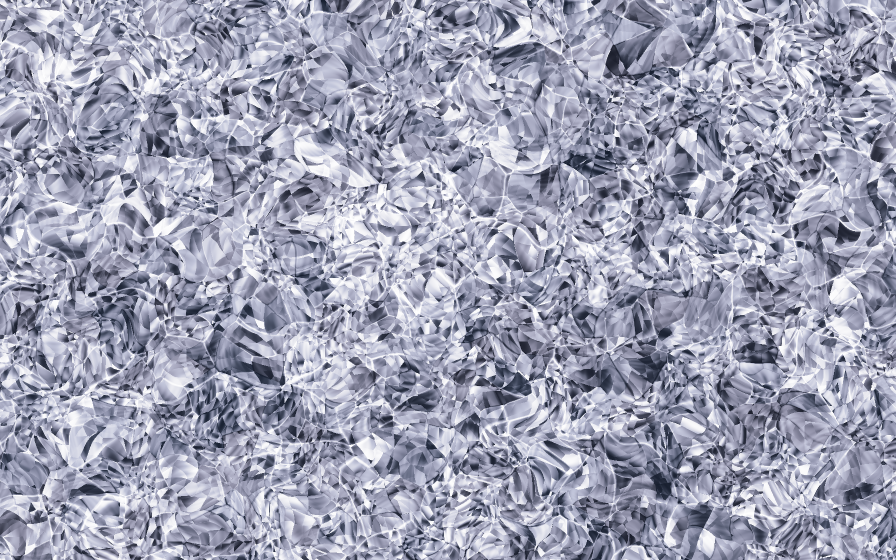
Reproduce this texture procedurally as a Shadertoy shader.

```glsl
// Crumpled silver foil: sharp creased facets mirroring a cool grey room.
#define COARSE_CELLS 10.0  // large folds per canvas height
#define LAYER_RATIO 1.85   // size step between fold layers
#define WARP 0.42          // uneven stretching of the folds
#define BEND 1.5           // curvature inside a facet
#define SECTOR_TILT 0.85   // slope change between facets of one fold
#define STREAKS 0.5        // fine pleats along a fold
#define CREASE_WIDTH 0.05  // width of glinting fold lines
#define MIRROR 2.7         // strength of the mirrored room
#define BROAD_LIGHT 0.4    // slow change of brightness
#define CONTRAST 2.7
#define BRIGHTNESS -0.01
#define SAMPLES 2          // antialiasing grid per axis

const float TAU = 6.2831853;

// Foil shades from shadow to glare, placed by their share of the area.
const vec3 SHADES[8] = vec3[8](
    vec3(0.09, 0.10, 0.15), vec3(0.18, 0.19, 0.25), vec3(0.37, 0.38, 0.46),
    vec3(0.53, 0.53, 0.62), vec3(0.65, 0.65, 0.74), vec3(0.76, 0.77, 0.85),
    vec3(0.93, 0.93, 0.95), vec3(1.0));
const float STOPS[8] = float[8](0.0, 0.035, 0.12, 0.27, 0.505, 0.76, 0.94, 1.0);

vec3 hash3(vec3 p) {
    p = fract(p * vec3(0.1031, 0.1030, 0.0973));
    p += dot(p, p.yxz + 33.33);
    return fract((p.xxy + p.yxx) * p.zyx);
}

float cornerGradient(vec2 cell, vec2 offset) {
    return dot(hash3(vec3(cell, 71.3)).xy * 2.0 - 1.0, offset);
}

float gradientNoise(vec2 p) {
    vec2 i = floor(p), f = p - i;
    vec2 u = f * f * f * (f * (f * 6.0 - 15.0) + 10.0);
    vec2 e = vec2(1.0, 0.0);
    return mix(
        mix(cornerGradient(i, f), cornerGradient(i + e, f - e), u.x),
        mix(cornerGradient(i + e.yx, f - e.yx), cornerGradient(i + 1.0, f - 1.0), u.x), u.y);
}

vec2 rotate(vec2 p, float angle) {
    float c = cos(angle), s = sin(angle);
    return vec2(c * p.x - s * p.y, s * p.x + c * p.y);
}

// Slope of one fold layer; also gives the fold's local position, id and edge gap.
vec2 foldSlope(vec2 p, float layer, out vec2 local, out vec3 id, out float gap) {
    vec2 base = floor(p), nearestCell = base;
    float nearest = 1e3, second = 1e3;
    local = vec2(0.0);
    for (int y = -1; y <= 1; y++)
    for (int x = -1; x <= 1; x++) {
        vec2 cell = base + vec2(x, y);
        vec2 q = p - cell - hash3(vec3(cell, layer)).xy;
        float d = length(q);
        if (d < nearest) {
            second = nearest;
            nearest = d;
            local = q;
            nearestCell = cell;
        } else second = min(second, d);
    }
    gap = second - nearest;
    id = hash3(vec3(nearestCell, layer + 17.7));
    local = rotate(local, id.z * TAU);

    // Wedges around the peak become triangular facets.
    float turn = atan(local.y, local.x + 1e-5) / TAU + 0.5;
    turn = fract(turn + 0.09 * sin(TAU * (turn + id.x)));
    float wedge = floor(turn * (3.0 + floor(id.y * 3.0)));
    vec3 facet = hash3(vec3(nearestCell + wedge * 13.1, layer + 41.9));

    vec2 axis = rotate(vec2(1.0, 0.0), facet.z * TAU);
    return (id.xy * 2.0 - 1.0) * 0.55 + (facet.xy * 2.0 - 1.0) * SECTOR_TILT
         + axis.yx * dot(local, axis) * BEND;
}

vec3 shade(float tone) {
    vec3 color = SHADES[0];
    for (int i = 1; i < 8; i++)
        color = mix(color, SHADES[i],
                    clamp((tone - STOPS[i - 1]) / (STOPS[i] - STOPS[i - 1]), 0.0, 1.0));
    return color;
}

// Bright or dark line where two folds meet.
float crease(float gap, float id) {
    return (1.0 - smoothstep(0.0, CREASE_WIDTH, gap)) * (id - 0.42) * 2.0;
}

vec3 foil(vec2 uv) {
    vec2 p = uv * COARSE_CELLS;
    p += WARP * vec2(gradientNoise(p * 1.1), gradientNoise(p * 1.1 + 37.0));

    vec2 q, qMid, qFine;
    vec3 id, idMid, idFine;
    float gap, gapMid, gapFine;
    vec2 slope = foldSlope(p, 3.0, q, id, gap) * 0.7;
    float rough = smoothstep(0.05, 0.85, hash3(id * 60.0).x);
    p = rotate(p * LAYER_RATIO, 0.6) + 50.0;
    slope += foldSlope(p, 7.0, qMid, idMid, gapMid) * mix(0.28, 0.85, rough);
    p = rotate(p * LAYER_RATIO, 0.9) + 50.0;
    slope += foldSlope(p, 11.0, qFine, idFine, gapFine) * mix(0.1, 0.65, rough);

    // Mirrored room, pleats, slow light and crease glints.
    float light = 0.4 * slope.y + MIRROR * gradientNoise(slope * 2.1 + 20.0);
    light += STREAKS * gradientNoise(qMid * vec2(9.0, 1.5) + idMid.xy * 90.0);
    light += BROAD_LIGHT * gradientNoise(uv * 2.3 + 8.0);
    light += crease(gap, idMid.x) + crease(gapMid, idFine.y)
           + crease(gapFine, idFine.z) * rough * 0.7;

    float tone = 1.0 / (1.0 + exp(-CONTRAST * (light + BRIGHTNESS)));
    vec3 tint = vec3(-0.02, 0.005, 0.02) * idMid.z * (1.0 - tone);
    return shade(tone) + tint;
}

void mainImage(out vec4 fragColor, in vec2 fragCoord) {
    vec3 sum = vec3(0.0);
    for (int y = 0; y < SAMPLES; y++)
    for (int x = 0; x < SAMPLES; x++) {
        vec2 offset = (vec2(x, y) + 0.5) / float(SAMPLES) - 0.5;
        sum += foil((fragCoord + offset) / iResolution.y);
    }
    fragColor = vec4(sum / float(SAMPLES * SAMPLES), 1.0);
}
```
